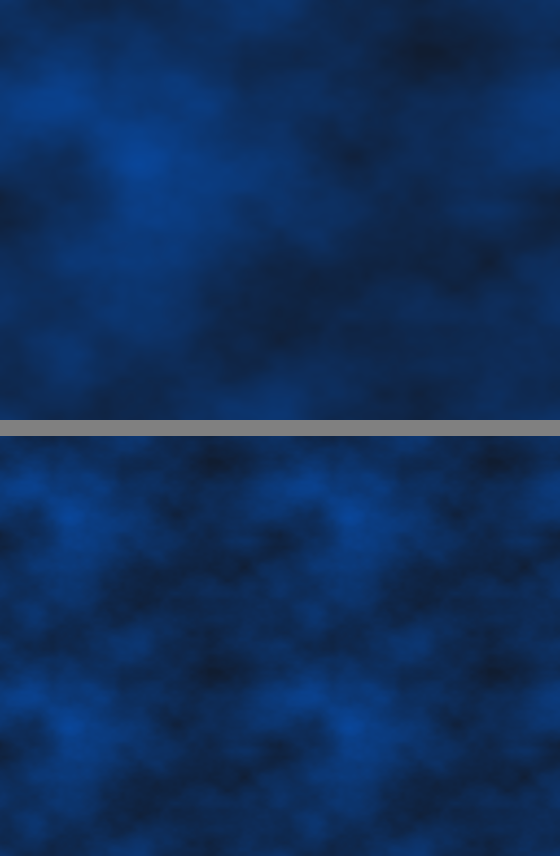
Top: one tile. Bottom: repeated 2 by 2.
This texture is drawn by a Shadertoy shader. Its source:

```glsl
// Seamless deep blue haze: soft cloudy patches of navy and royal blue.

const vec3 MID_BLUE = vec3(0.053, 0.178, 0.358);     // average tone
const vec3 BLUE_SWING = vec3(-0.020, 0.112, 0.285);  // half range, dark to bright
const vec2 BASE_CELLS = vec2(4.0, 4.0);              // coarsest cells per tile
const int OCTAVES = 5;
const float GAIN = 0.5;                              // strength of each finer octave
const float UNIFORM_SPREAD = 0.289;                  // deviation of uniform noise
const float SEED = 17.0;

float hash(vec2 p) {
    return fract(sin(dot(p, vec2(127.1, 311.7)) + SEED) * 43758.5453);
}

// Value noise that wraps after the given number of cells
float wrappedNoise(vec2 p, vec2 cells, vec2 offset) {
    vec2 cell = floor(p);
    vec2 f = p - cell;
    f = f * f * (3.0 - 2.0 * f);
    vec2 lo = mod(cell, cells);
    vec2 hi = mod(cell + 1.0, cells);
    float bottom = mix(hash(lo + offset), hash(vec2(hi.x, lo.y) + offset), f.x);
    float top = mix(hash(vec2(lo.x, hi.y) + offset), hash(hi + offset), f.x);
    return mix(bottom, top, f.y);
}

// Mean and deviation of the few coarse lattice values, to balance light and dark
vec2 coarseStats() {
    float sum = 0.0;
    float sumSquares = 0.0;
    for (float y = 0.0; y < BASE_CELLS.y; y++) {
        for (float x = 0.0; x < BASE_CELLS.x; x++) {
            float value = hash(vec2(x, y));
            sum += value;
            sumSquares += value * value;
        }
    }
    float count = BASE_CELLS.x * BASE_CELLS.y;
    float mean = sum / count;
    return vec2(mean, sqrt(max(sumSquares / count - mean * mean, 0.001)));
}

// Layered noise, about -1 to 1
float haze(vec2 uv) {
    vec2 stats = coarseStats();
    float coarse = wrappedNoise(uv * BASE_CELLS, BASE_CELLS, vec2(0.0));
    float sum = (coarse - stats.x) * UNIFORM_SPREAD / stats.y;

    vec2 cells = BASE_CELLS;
    float amplitude = 1.0;
    float total = 1.0;
    for (int i = 1; i < OCTAVES; i++) {
        cells *= 2.0;
        amplitude *= GAIN;
        vec2 offset = float(i) * vec2(37.0, 53.0);
        sum += amplitude * (wrappedNoise(uv * cells, cells, offset) - 0.5);
        total += amplitude;
    }
    return 2.0 * sum / total;
}

void mainImage(out vec4 fragColor, in vec2 fragCoord) {
    vec2 uv = fragCoord / iResolution.xy;
    vec3 color = MID_BLUE + BLUE_SWING * haze(uv);
    fragColor = vec4(clamp(color, 0.0, 1.0), 1.0);
}
```
